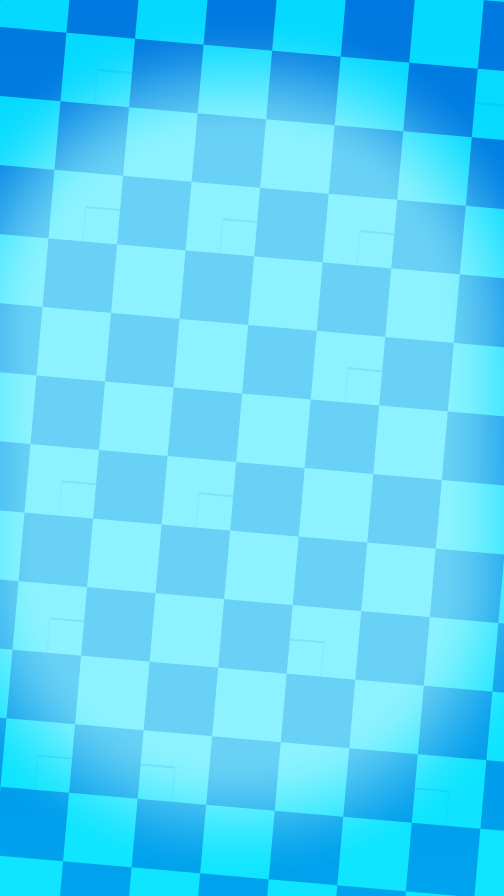
This pattern is drawn by a Shadertoy shader. Its source:

```glsl
float hash(vec2 cell) {
    return fract(sin(dot(cell, vec2(127.1, 311.7))) * 43758.5);
}

float roundedBox(vec2 p, vec2 halfSize, float radius) {
    vec2 d = abs(p) - halfSize + radius;
    return length(max(d, 0.0)) + min(max(d.x, d.y), 0.0) - radius;
}

// Returns 1 on light squares and 0 on dark ones
float checker(vec2 grid, float pixel) {
    vec2 wave = clamp(sin(3.14159 * grid) / (1.5708 * pixel), -1.0, 1.0);
    return 0.5 - 0.5 * wave.x * wave.y;
}

// Faint hairlines bounding one lower quarter of some squares
float seam(vec2 grid, float pixel) {
    vec2 cell = floor(grid);
    vec2 p = fract(grid) - 0.5;
    float oddRow = mod(cell.y, 2.0);
    float chosen = step(0.55, hash(cell)) * oddRow;
    float side = hash(cell + 37.0) < 0.5 ? -1.0 : 1.0;
    float width = max(0.008, 0.5 * pixel);
    vec2 line = 1.0 - smoothstep(vec2(width), vec2(width + pixel), abs(p));
    float across = line.y * step(0.0, p.x * side);
    float down = line.x * step(p.y, 0.0) * 0.35;
    return chosen * max(across, down);
}

void mainImage(out vec4 fragColor, in vec2 fragCoord) {
    vec2 p = fragCoord / iResolution.y;

    // Tilted grid, one unit per square
    float squareSize = 0.0768;
    float tilt = radians(5.0);
    vec2 offset = p - vec2(0.0742, 0.9635);
    vec2 grid = vec2(dot(offset, vec2(cos(tilt), -sin(tilt))),
                     dot(offset, vec2(sin(tilt), cos(tilt)))) / squareSize;
    float pixel = 1.0 / (iResolution.y * squareSize);
    float light = checker(grid, pixel);

    // Rim colours deepen toward the top
    vec3 rimDark = mix(vec3(0.0, 0.64, 0.93), vec3(0.0, 0.47, 0.88), p.y);
    vec3 rimLight = mix(vec3(0.06, 0.90, 1.0), vec3(0.02, 0.85, 1.0), p.y);
    vec3 rim = mix(rimDark, rimLight, light);
    vec3 middle = mix(vec3(0.41, 0.82, 0.96), vec3(0.55, 0.95, 1.0), light);

    // Pale rounded glow over the middle
    float edge = roundedBox(p - vec2(0.267, 0.501), vec2(0.221, 0.341), 0.208);
    vec3 color = mix(middle, rim, smoothstep(0.0, 0.143, edge));

    color *= 1.0 - vec3(0.12, 0.06, 0.03) * seam(grid, pixel) * light;
    fragColor = vec4(color, 1.0);
}
```
